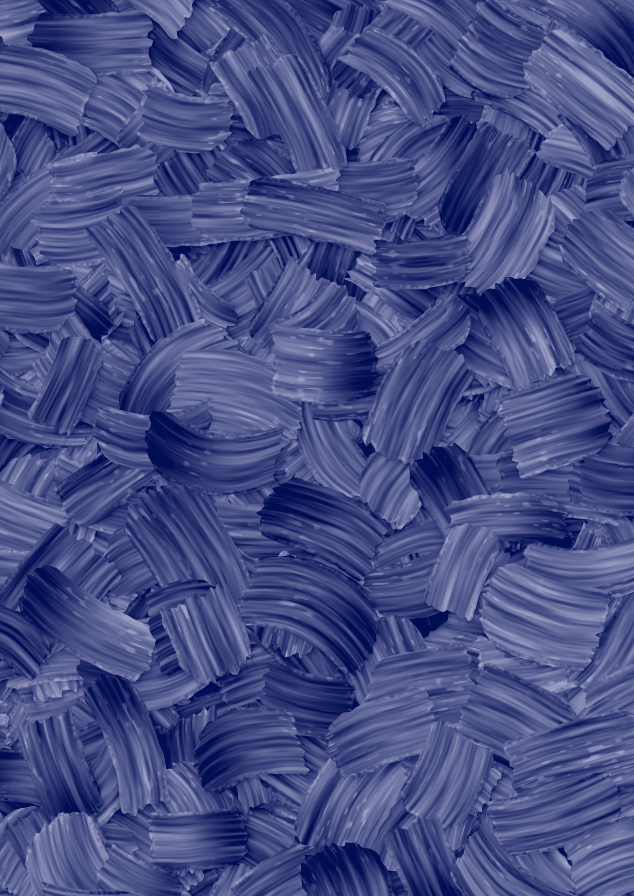
Reproduce this texture procedurally as a Shadertoy shader.

```glsl
// Thick indigo paint laid down in short, overlapping brush dabs.
// Layers of jittered cells each hold one bent, rounded dab; stretched noise
// makes its bristle grooves, with a raised rim, a dark tip and a cast shadow.

float hash(vec2 p) {
    vec3 v = fract(vec3(p.xyx) * 0.1031);
    v += dot(v, v.yzx + 33.33);
    return fract((v.x + v.y) * v.z);
}

float noise(vec2 p) {
    vec2 cell = floor(p), f = fract(p);
    f = f * f * (3.0 - 2.0 * f);
    return mix(mix(hash(cell), hash(cell + vec2(1, 0)), f.x),
               mix(hash(cell + vec2(0, 1)), hash(cell + vec2(1, 1)), f.x), f.y);
}

// Grooves run along q.x; coarse, medium and hair-fine bristles
float bristles(vec2 q, float seed) {
    float wobble = 0.004 * noise(q * 22.0 + seed);
    float y = q.y + wobble;
    float coarse = noise(vec2(q.x * 7.0, y * 115.0) + seed);
    float medium = noise(vec2(q.x * 13.0, y * 250.0) + seed + 17.0);
    float fine = noise(vec2(q.x * 38.0, y * 480.0) + seed + 41.0);
    return 0.38 * coarse + 0.58 * medium + 0.36 * fine - 0.66;
}

// Rounded box: nearly square where the brush lands, round where it lifts
float dabDistance(vec2 q, vec2 halfSize) {
    float radius = halfSize.y * (q.x > 0.0 ? 0.75 : 0.15);
    vec2 d = abs(q) - halfSize + radius;
    return length(max(d, 0.0)) + min(max(d.x, d.y), 0.0) - radius;
}

// Paints one dab over the tone below it
float paintDab(float tone, vec2 offset, vec2 id, float pixel) {
    float seed = 90.0 * hash(id + 3.1);
    float angle = (hash(id + 5.7) - 0.5) * 2.5;
    if (hash(id + 8.3) < 0.4) angle += 3.14159;
    vec2 along = vec2(cos(angle), sin(angle));
    vec2 q = vec2(dot(offset, along), dot(offset, vec2(-along.y, along.x)));
    vec2 halfSize = vec2(mix(0.044, 0.084, hash(id + 11.9)),
                         mix(0.026, 0.049, hash(id + 14.2)));
    q.y += (hash(id + 19.6) - 0.5) * 9.0 * q.x * q.x;

    // Ragged ends follow single bristles
    vec2 ragged = q;
    ragged.x += (noise(vec2(q.y * 230.0, seed)) - 0.5) * 0.009;
    ragged.y += (noise(vec2(q.x * 120.0, seed + 7.0)) - 0.5) * 0.003;
    float d = dabDistance(ragged, halfSize);
    if (d > 0.016) return tone;

    // Shadow falls below and to the right of the raised paint
    float side = dot(normalize(offset + 1e-5), vec2(0.6, -0.8));
    tone -= 0.34 * smoothstep(-0.3, 0.8, side) * exp(-max(d, 0.0) / 0.004)
          * (1.0 - smoothstep(0.008, 0.016, d));

    // Bristle relief, darkening towards the loaded tip
    float groove = bristles(q, seed);
    float travel = q.x / halfSize.x;
    float load = pow(hash(id + 23.4), 2.6);
    float paint = 0.61 + 0.46 * (hash(id + 27.8) - 0.5);
    paint += groove * mix(0.95, 1.35, hash(id + 31.5));
    paint -= 0.85 * load * smoothstep(-0.35, 0.95, travel + 0.5 * groove);
    paint += 0.10 * (noise(q * 30.0 + seed) - 0.5);

    // Broken pale rim and scattered glints on the ridges
    float grain = noise(offset * 330.0 + seed);
    float rim = exp(-abs(d + 0.0025) / 0.0018);
    paint += rim * (0.75 * grain - 0.25) * smoothstep(0.25, 0.6, noise(offset * 28.0 + seed));
    float glint = smoothstep(0.68, 0.9, noise(vec2(q.x * 95.0, q.y * 330.0) + seed));
    paint += 0.4 * glint * smoothstep(0.5, 0.8, noise(q * 24.0 + seed + 60.0));

    return mix(tone, paint, smoothstep(0.7 * pixel, -0.7 * pixel, d));
}

vec3 indigo(float tone) {
    vec3 deep = vec3(0.035, 0.08, 0.345);
    vec3 pale = vec3(0.475, 0.495, 0.668);
    return mix(deep, pale, clamp(tone, -0.07, 1.3));
}

void mainImage(out vec4 fragColor, in vec2 fragCoord) {
    float pixel = 1.0 / iResolution.y;
    vec2 p = fragCoord * pixel;
    float cellSize = 0.105;

    // Undercoat shows only through rare gaps
    float tone = 0.45 + bristles(p, 5.0);

    // Later layers and cells cover earlier ones
    for (int layer = 0; layer < 6; layer++) {
        float level = float(layer);
        vec2 grid = p / cellSize + vec2(0.37, 0.61) * level + 20.0;
        vec2 home = floor(grid);
        for (int row = 1; row >= -1; row--) {
            for (int column = -1; column <= 1; column++) {
                vec2 cell = home + vec2(column, row);
                vec2 id = cell + 57.0 * level;
                vec2 center = cell + vec2(hash(id + 0.4), hash(id + 1.8));
                tone = paintDab(tone, (grid - center) * cellSize, id, pixel);
            }
        }
    }
    fragColor = vec4(indigo(tone), 1.0);
}
```
